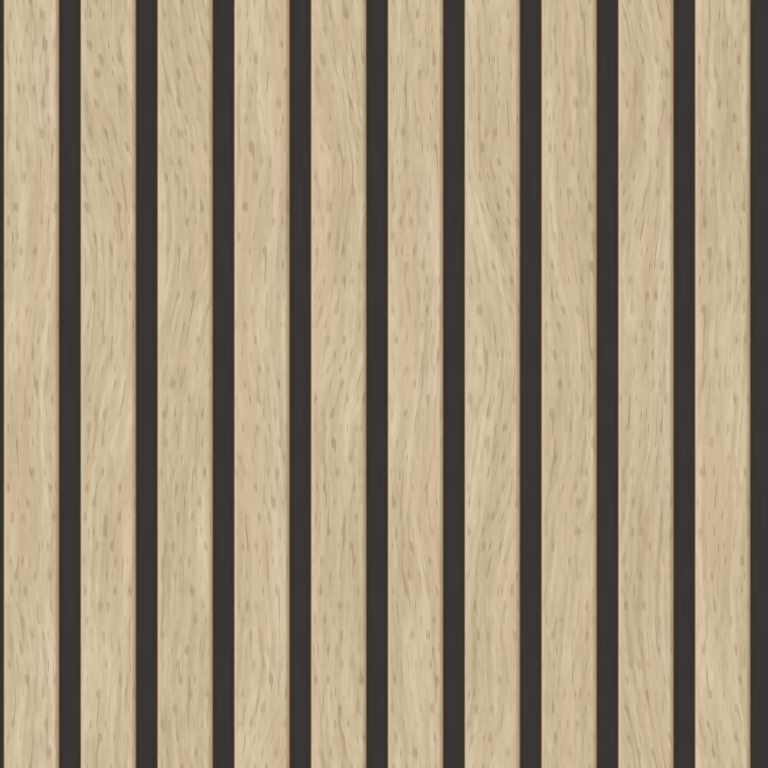
Give the GLSL for this texture, as a WebGL 2 fragment shader.

```glsl
#version 300 es
precision highp float;
// Ten upright pale oak slats over a dark backing, as a seamless tile.
// Each slat gets its own leaning grain from stretched value noise that wraps
// vertically; short dark pores and softly shaded edges finish the wood.

uniform vec2 u_resolution;
out vec4 outColor;

const float SLATS = 10.0;
const float SLAT_CENTER = 0.410;   // in units of one repeat
const float SLAT_HALF = 0.359;
const float EDGE_SOFT = 0.018;
const float GRAIN_LEAN = 0.34;     // sideways sway, in slat widths
const float PORE_DEPTH = 0.42;
const float TAU = 6.2831853;

const vec3 OAK_LIGHT = vec3(0.845, 0.775, 0.650);
const vec3 OAK_MID   = vec3(0.750, 0.675, 0.540);
const vec3 OAK_PORE  = vec3(0.580, 0.490, 0.370);
const vec3 OAK_BLUSH = vec3(0.820, 0.705, 0.570);
const vec3 EDGE_BROWN = vec3(0.540, 0.470, 0.370);
const vec3 GAP_GRAY  = vec3(0.220, 0.212, 0.208);
const vec3 GAP_BROWN = vec3(0.230, 0.200, 0.160);

float hash(vec2 p) {
    return fract(sin(dot(p, vec2(127.1, 311.7))) * 43758.5453);
}

// Value noise whose rows repeat after rowCount cells.
float wrapNoise(vec2 p, float rowCount, float seed) {
    vec2 i = floor(p);
    vec2 f = fract(p);
    f = f * f * (3.0 - 2.0 * f);
    float y0 = mod(i.y, rowCount);
    float y1 = mod(i.y + 1.0, rowCount);
    float x = i.x + seed * 57.0;
    float low = mix(hash(vec2(x, y0)), hash(vec2(x + 1.0, y0)), f.x);
    float high = mix(hash(vec2(x, y1)), hash(vec2(x + 1.0, y1)), f.x);
    return mix(low, high, f.y);
}

// Noise stretched along the slat: columns across it, rows up the canvas.
float fibre(vec2 p, float columns, float rows, float seed) {
    return wrapNoise(p * vec2(columns, rows), rows, seed);
}

// Sideways bend of the grain, periodic in y.
float grainSway(vec2 p, float slat) {
    float strength = mix(0.25, 1.0, hash(vec2(slat, 3.0)));
    float sway = sin(TAU * (p.y + hash(vec2(slat, 5.0))));
    sway += 0.35 * sin(TAU * (2.0 * p.y + hash(vec2(slat, 7.0))));
    float ripple = fibre(p, 2.0, 9.0, slat + 31.0) - 0.5;
    return GRAIN_LEAN * strength * sway + 0.16 * ripple;
}

vec3 oak(vec2 p, float slat) {
    vec2 g = vec2(p.x + grainSway(p, slat), p.y);
    float broad = fibre(g, 4.0, 4.0, slat + 11.0);
    float bands = fibre(g, 11.0, 7.0, slat + 23.0);
    float fine = fibre(g, 19.0, 34.0, slat + 47.0);
    float fleck = fibre(g, 26.0, 90.0, slat + 61.0);

    float tone = 0.56 + 0.40 * (broad - 0.5) + 0.75 * (bands - 0.5);
    tone += 0.50 * (fine - 0.5) + 0.30 * (fleck - 0.5);
    tone += 0.16 * (hash(vec2(slat, 13.0)) - 0.5);
    vec3 color = mix(OAK_MID, OAK_LIGHT, clamp(tone, -0.3, 1.1));

    // Warm streaks, then short pores gathered along the darker bands.
    float blush = smoothstep(0.5, 0.95, fibre(g, 5.0, 3.0, slat + 83.0));
    color = mix(color, OAK_BLUSH, 0.45 * blush);
    float pore = smoothstep(0.62, 0.95, fibre(g, 22.0, 52.0, slat + 97.0));
    return mix(color, OAK_PORE, PORE_DEPTH * pore * (1.1 - 0.6 * bands));
}

void main() {
    vec2 uv = gl_FragCoord.xy / u_resolution;
    float slat = floor(uv.x * SLATS);
    float across = fract(uv.x * SLATS);
    float offset = across - SLAT_CENTER;
    float edge = abs(offset) - SLAT_HALF;   // negative on the slat
    vec2 p = vec2(offset / (2.0 * SLAT_HALF) + 0.5, uv.y);

    // Backing: gray in the middle, brown beside the wood.
    float gapEdge = min(edge, 1.0 - 2.0 * SLAT_HALF - edge);
    vec3 gap = mix(GAP_BROWN, GAP_GRAY, smoothstep(0.035, 0.075, gapEdge));
    gap += 0.012 * (fibre(vec2(across, uv.y), 20.0, 24.0, slat + 131.0) - 0.5);

    // Wood: bright left arris, shaded right arris.
    vec3 wood = oak(p, slat);
    float rim = smoothstep(-0.065, -0.015, edge);
    vec3 rimColor = offset < 0.0 ? OAK_LIGHT : EDGE_BROWN;
    wood = mix(wood, rimColor, rim * (offset < 0.0 ? 0.6 : 0.5));

    float soft = max(EDGE_SOFT, 0.75 * SLATS / u_resolution.x);
    outColor = vec4(mix(wood, gap, smoothstep(-soft, soft, edge)), 1.0);
}
```
